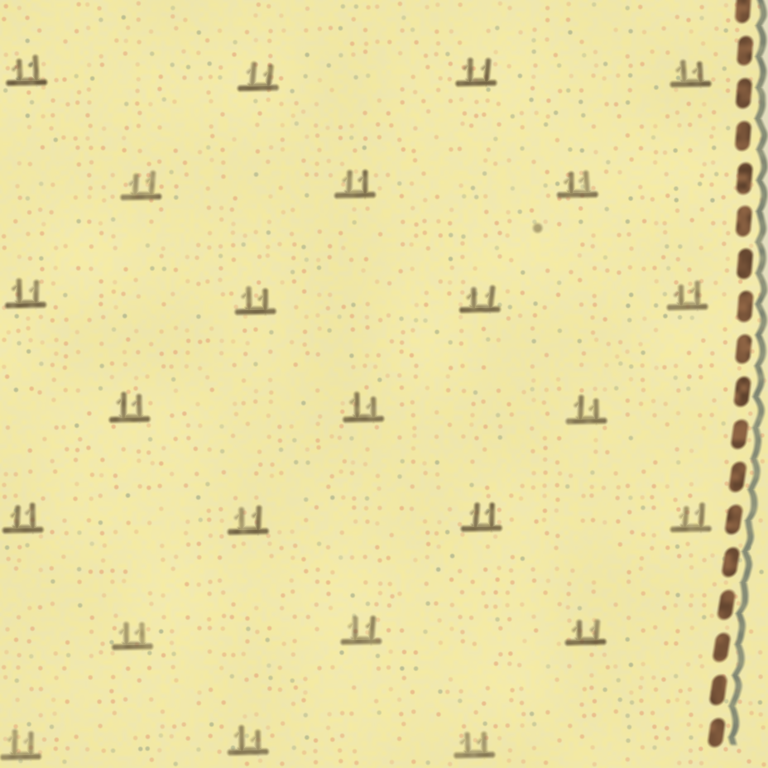
This pattern is drawn by a Shadertoy shader. Its source:

```glsl
// Sandy ground with staggered rows of small twin-stemmed tufts and a dashed border
// beside a wavy edge line. Tufts come from jittered, offset cells; the border
// follows a smooth curve, and value noise plus scattered specks give the grain.

float hash(vec2 p) {
    return fract(sin(dot(p, vec2(127.1, 311.7))) * 43758.5453);
}

float noise(vec2 p) {
    vec2 i = floor(p), f = fract(p);
    f = f * f * (3.0 - 2.0 * f);
    return mix(mix(hash(i), hash(i + vec2(1, 0)), f.x),
               mix(hash(i + vec2(0, 1)), hash(i + vec2(1, 1)), f.x), f.y);
}

float segment(vec2 p, vec2 a, vec2 b) {
    vec2 ab = b - a;
    return length(p - a - ab * clamp(dot(p - a, ab) / dot(ab, ab), 0.0, 1.0));
}

// Soft coverage of a stroke with the given half width
float stroke(float d, float halfWidth) {
    float soft = max(0.003, 0.8 / iResolution.y);
    return 1.0 - smoothstep(halfWidth - soft, halfWidth + soft, d);
}

// One tuft: ground line and two stems, each with a small side leaf
float tuft(vec2 p, vec2 id) {
    float ink = stroke(segment(p, vec2(-0.023, 0.0), vec2(0.023, 0.001)), 0.0036);
    ink = max(ink, 0.7 * stroke(segment(p, vec2(-0.011, 0.004), vec2(0.015, 0.004)), 0.003));
    for (int i = 0; i < 2; i++) {
        float k = float(i);
        float root = -0.008 + 0.021 * k;
        float height = 0.026 + 0.007 * hash(id + 3.1 + k);
        float lean = 0.006 * (hash(id + 7.7 + k) - 0.4);
        vec2 tip = vec2(root + lean, height);
        float stem = stroke(segment(p, vec2(root, 0.0), tip), 0.0034);
        float leaf = stroke(segment(p, tip - vec2(0.001, 0.005), tip - vec2(0.007, 0.010)), 0.0022);
        float fade = 0.7 + 0.25 * hash(id + 11.3 + k);
        ink = max(ink, fade * max(stem, 0.7 * leaf));
    }
    return ink * (0.75 + 0.25 * hash(id + 5.9));
}

// Staggered rows: four and three tufts in turn
float tufts(vec2 uv) {
    float row = floor((uv.y + 0.024) / 0.1455);
    float odd = mod(row, 2.0);
    float start = 0.036 + 0.141 * odd;
    float col = floor((uv.x - start) / 0.2915 + 0.5);
    vec2 id = vec2(col, row);
    if (row > 6.0 || col < 0.0 || (row < 1.0 && col > 2.0)) return 0.0;
    vec2 base = vec2(start + 0.2915 * col, 0.016 + 0.1455 * row);
    base += (vec2(hash(id), hash(id + 19.0)) - 0.5) * vec2(0.018, 0.010);
    base.x -= 0.012 * step(2.5, col);
    return tuft(uv - base, id);
}

void mainImage(out vec4 fragColor, in vec2 fragCoord) {
    vec2 uv = fragCoord / iResolution.xy;

    // Mottled paper
    float grain = noise(uv * 160.0);
    vec3 color = mix(vec3(0.955, 0.915, 0.63), vec3(0.935, 0.905, 0.69), grain);
    color += 0.02 * (noise(uv * 9.0) - 0.5);

    // Pink specks with a few grey-green ones
    vec2 cell = floor(uv * 64.0);
    vec2 spot = 0.28 + 0.44 * vec2(hash(cell + 2.3), hash(cell + 8.6));
    float kind = hash(cell + 41.0);
    float speck = 1.0 - smoothstep(0.08, 0.28, length(fract(uv * 64.0) - spot));
    vec3 speckColor = kind > 0.06 ? vec3(0.91, 0.72, 0.53) : vec3(0.70, 0.72, 0.56);
    color = mix(color, speckColor, speck * step(kind, 0.42) * (0.4 + 0.5 * hash(cell)));

    // Border curve, bending left toward its foot
    float path = 0.969 - 0.041 * (1.0 - smoothstep(-0.1, 0.6, uv.y));
    float foot = smoothstep(0.027, 0.033, uv.y);

    // Pale strip and wavy grey-green line beyond the border
    float wave = path + 0.019 + 0.006 * abs(sin(uv.y * 78.0)) + 0.003 * (noise(uv.yy * 45.0) - 0.5);
    float outside = smoothstep(0.0, 0.006, uv.x - wave) * smoothstep(0.4, 0.7, uv.y);
    color = mix(color, vec3(0.89, 0.87, 0.75), outside);
    float edge = stroke(abs(uv.x - wave), 0.0042) * foot;
    color = mix(color, vec3(0.48, 0.51, 0.44), edge * (0.75 + 0.25 * noise(uv * 110.0)));

    // Brown dashes
    float dashStep = (uv.y - 0.046) / 0.0555;
    float dash = floor(dashStep + 0.5);
    vec2 q = vec2(uv.x - path, (dashStep - dash) * 0.0555);
    q.x += 0.003 * (hash(vec2(dash, 4.0)) - 0.5) - 0.08 * q.y;
    float halfLength = 0.009 + 0.002 * hash(vec2(dash, 9.0));
    float dashInk = stroke(segment(q, vec2(0.0, -halfLength), vec2(0.0, halfLength)), 0.0095);
    vec3 brown = mix(vec3(0.36, 0.25, 0.17), vec3(0.57, 0.40, 0.27), noise(uv * 95.0));
    color = mix(color, brown, dashInk * step(0.0, dash));

    // Tufts and one stray blot
    float blot = 0.5 * stroke(length(uv - vec2(0.70, 0.703)), 0.006);
    float ink = max(tufts(uv), blot) * (0.75 + 0.25 * noise(uv * 120.0));
    color = mix(color, vec3(0.40, 0.34, 0.23), ink);

    fragColor = vec4(color, 1.0);
}
```
